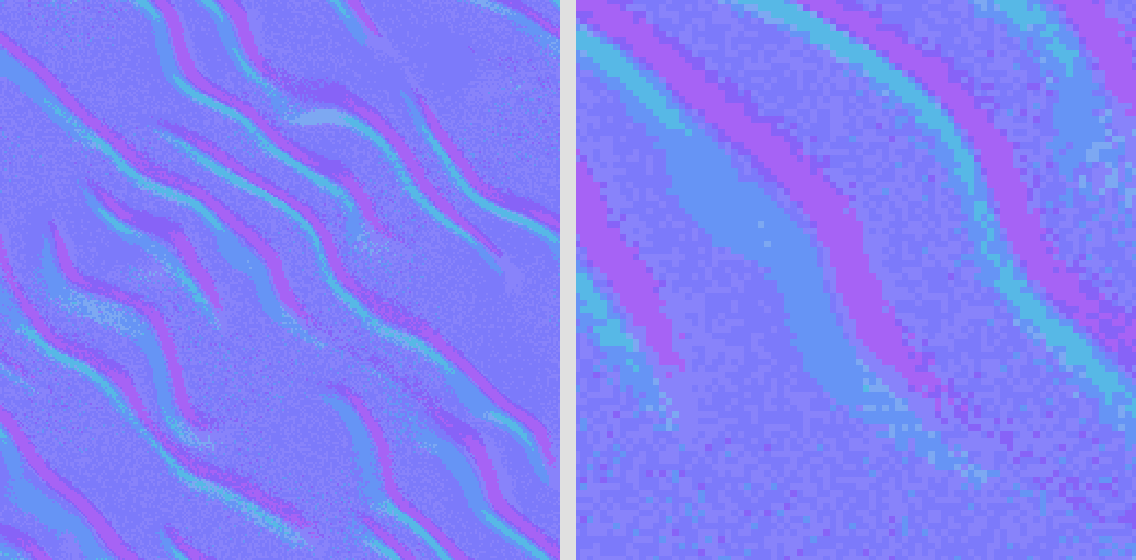
Left: the whole. Right: its middle third, enlarged.
This texture map is drawn by a Shadertoy shader. Its source:

```glsl
const vec3 PALETTE[7] = vec3[7](
    vec3(0.485, 0.480, 0.98),  // flat, dark shade
    vec3(0.535, 0.515, 0.98),  // flat, light shade
    vec3(0.40, 0.58, 0.96),    // facing left
    vec3(0.53, 0.39, 0.97),    // facing up
    vec3(0.65, 0.39, 0.96),    // facing up and right
    vec3(0.49, 0.66, 0.95),    // facing down
    vec3(0.34, 0.72, 0.90));   // facing down and left

float hash(vec2 p) {
    vec3 q = fract(p.xyx * 0.1031);
    q += dot(q, q.yzx + 33.33);
    return fract((q.x + q.y) * q.z);
}

float cornerSlope(vec2 corner, vec2 offset) {
    float angle = 6.2832 * hash(corner);
    return dot(vec2(cos(angle), sin(angle)), offset);
}

float gradientNoise(vec2 p) {
    vec2 i = floor(p), f = p - i;
    vec2 s = f * f * f * (f * (f * 6.0 - 15.0) + 10.0);
    vec2 e = vec2(1.0, 0.0);
    return mix(mix(cornerSlope(i, f), cornerSlope(i + e, f - e), s.x),
               mix(cornerSlope(i + e.yx, f - e.yx), cornerSlope(i + 1.0, f - 1.0), s.x), s.y);
}

// Height of wandering diagonal ridges that fade in and out along their length
float ridgeHeight(vec2 p) {
    float along = dot(p, vec2(0.74, -0.67));
    float across = dot(p, vec2(0.67, 0.74));
    across += 0.10 * gradientNoise(p * 3.7 + 5.3) + 0.022 * gradientNoise(p * 8.0 + 2.7);

    float softness = smoothstep(0.0, 0.35, gradientNoise(p * 5.0 + 9.1));
    float lane = across * 9.5;
    float height = 0.0;
    for (int k = -1; k <= 1; k++) {
        float id = floor(lane) + float(k);
        float jog = 0.4 * gradientNoise(vec2(along * 3.0, id * 7.31 + 0.3));
        float d = (lane - id - 0.5 - jog) / 9.5;
        float fade = smoothstep(-0.2, 0.1, gradientNoise(vec2(along * 2.6 + id * 3.7, id * 5.17 + 0.4)));
        // The lower left flank is steep in places and spread out in others
        float width = d < 0.0 ? mix(0.014, 0.035, softness) : 0.017;
        height += 0.0105 * fade * exp(-d * d / (width * width));
    }
    return height;
}

void mainImage(out vec4 fragColor, in vec2 fragCoord) {
    // Square grain cells, 256 to the canvas height
    vec2 cell = floor(fragCoord / iResolution.y * 256.0);
    vec2 p = (cell + 0.5) / 256.0;

    // Surface normal from the height, green pointing down
    vec2 e = vec2(0.002, 0.0);
    vec2 slope = vec2(ridgeHeight(p + e) - ridgeHeight(p - e),
                      ridgeHeight(p + e.yx) - ridgeHeight(p - e.yx)) / (2.0 * e.x);
    vec2 tilt = normalize(vec3(-slope, 1.0)).xy * vec2(1.0, -1.0);

    // Grain that comes and goes in patches
    float roughness = mix(0.02, 0.13, smoothstep(-0.3, 0.2, gradientNoise(p * 4.0 + 3.9)));
    vec2 grain = vec2(hash(cell + 17.0), hash(cell + 391.0)) * 2.0 - 1.0;
    vec2 encoded = 0.5 + 0.5 * (tilt + roughness * grain);

    // Snap to the nearest palette colour
    vec3 color = PALETTE[0];
    float nearest = 10.0;
    for (int i = 0; i < 7; i++) {
        float d = distance(encoded, PALETTE[i].xy);
        if (d < nearest) {
            nearest = d;
            color = PALETTE[i];
        }
    }
    fragColor = vec4(color, 1.0);
}
```
